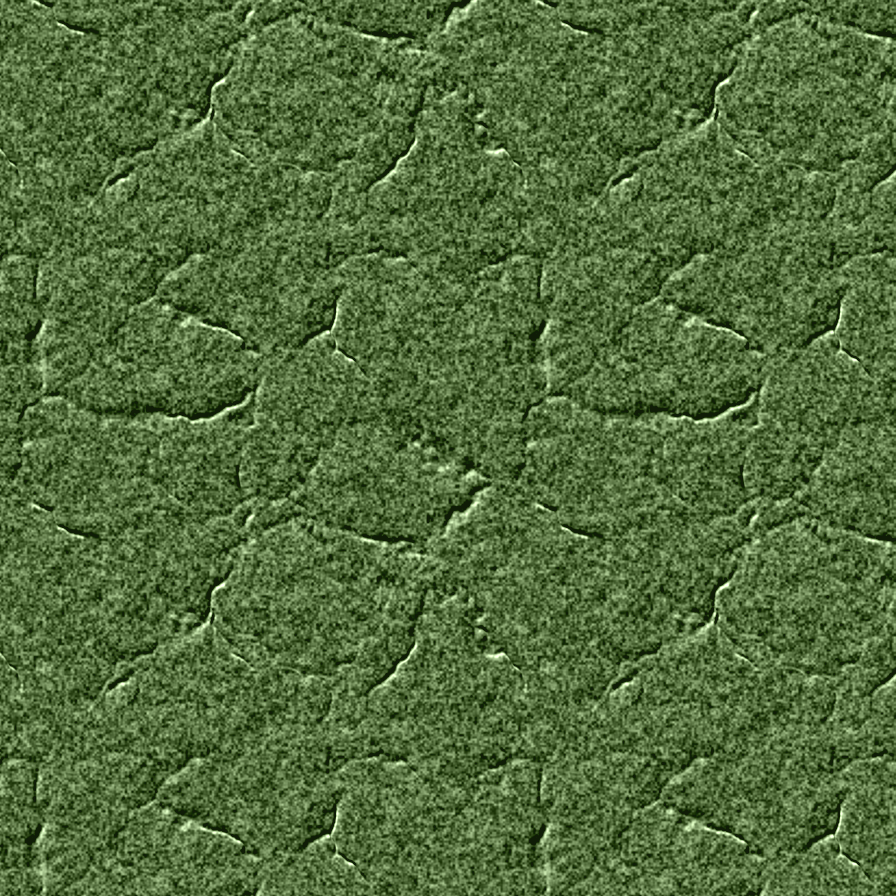
A WebGL 2 fragment shader for this texture:

```glsl
#version 300 es
precision highp float;
// Grainy green ground with broken, jagged cracks, drawn as a lit relief.
// A height field (warped Voronoi cracks plus bumps) repeats in a square tile;
// the light is its difference along a slant, and speckle is laid on top.

#define TILE 0.5625                      // side of the repeating tile
#define BASE_COLOR vec3(0.322, 0.424, 0.232)
#define SHADE_TINT vec3(0.97, 1.0, 0.94)
#define DARKEST vec3(0.06, 0.11, 0.025)
#define TO_LIGHT vec2(-0.45, 0.893)
#define EMBOSS_STEP 0.002                // half the distance of the two samples
#define GRAIN_CELLS 160.0                // grains along one tile side
#define GRAIN_CONTRAST 0.62
#define BUMP_HEIGHT 0.32
#define CRACK_DEPTH 0.7
#define CRACK_WIDTH 0.0036
#define WARP 0.044                       // strength of the crack wiggle

uniform vec2 u_resolution;
out vec4 fragColor;

// Integer hash of a lattice point and a seed, two values in 0..1
vec2 hash2(vec2 cell, float seed) {
    uvec3 v = uvec3(vec3(cell, seed) + 0.5);
    v = v * 1664525u + 1013904223u;
    v.x += v.y * v.z; v.y += v.z * v.x; v.z += v.x * v.y;
    v ^= v >> 16u;
    v.x += v.y * v.z; v.y += v.z * v.x;
    return vec2(v.xy >> 8u) / 16777216.0;
}

// Two channels of smooth value noise, periodic over the tile
vec2 noise2(vec2 p, float cells, float seed) {
    vec2 q = p / TILE * cells;
    vec2 i = floor(q), f = q - i;
    vec2 u = f * f * (3.0 - 2.0 * f);
    vec2 lo = mod(i, cells), hi = mod(i + 1.0, cells);
    vec2 bottom = mix(hash2(lo, seed), hash2(vec2(hi.x, lo.y), seed), u.x);
    vec2 top = mix(hash2(vec2(lo.x, hi.y), seed), hash2(hi, seed), u.x);
    return mix(bottom, top, u.y);
}

// Jagged displacement from three octaves
vec2 jagged(vec2 p, float seed) {
    vec2 sum = vec2(0.0);
    float amplitude = WARP, cells = 8.0;
    for (int k = 0; k < 3; k++) {
        sum += amplitude * (noise2(p, cells, seed + float(k)) - 0.5);
        amplitude *= 0.55;
        cells *= 2.5;
    }
    return sum;
}

// Distance to the nearest Voronoi border, in canvas units
float borderDistance(vec2 p, vec2 cells, float seed) {
    vec2 size = TILE / cells;
    vec2 i = floor(p / size), f = p / size - i;
    vec2 nearCell = vec2(0.0), nearPoint = vec2(0.0);
    float nearest = 1e3;
    for (int y = -1; y <= 1; y++)
    for (int x = -1; x <= 1; x++) {
        vec2 g = vec2(x, y);
        vec2 r = (g + 0.1 + 0.8 * hash2(mod(i + g, cells), seed) - f) * size;
        float d = dot(r, r);
        if (d < nearest) { nearest = d; nearCell = g; nearPoint = r; }
    }
    float border = 1e3;
    for (int y = -2; y <= 2; y++)
    for (int x = -2; x <= 2; x++) {
        vec2 g = nearCell + vec2(x, y);
        vec2 r = (g + 0.1 + 0.8 * hash2(mod(i + g, cells), seed) - f) * size;
        vec2 gap = r - nearPoint;
        if (dot(gap, gap) > 1e-6)
            border = min(border, dot(0.5 * (nearPoint + r), normalize(gap)));
    }
    return border;
}

// Depth of one crack network, which fades and widens in patches
float cracks(vec2 p, vec2 cells, float seed) {
    float d = borderDistance(p + jagged(p, seed + 10.0), cells, seed);
    vec2 patches = noise2(p, 9.0, seed + 20.0);
    float open = smoothstep(0.25, 0.7, patches.x);
    float width = CRACK_WIDTH * mix(0.8, 2.0, patches.y);
    float cut = exp(-d * d / (width * width));
    float hollow = exp(-d / (5.0 * CRACK_WIDTH));
    return open * (0.7 * cut + 0.7 * hollow);
}

float height(vec2 p) {
    float bumps = noise2(p, 26.0, 3.0).x + 0.5 * noise2(p, 70.0, 4.0).x;
    float cut = cracks(p, vec2(2.0, 4.0), 40.0)
              + 0.4 * cracks(p, vec2(3.0, 5.0), 80.0);
    return BUMP_HEIGHT * bumps - CRACK_DEPTH * cut;
}

// Even speckle of two grain sizes around zero
float speckle(vec2 p) {
    float coarse = noise2(p, GRAIN_CELLS, 1.0).x;
    float fine = noise2(p, floor(GRAIN_CELLS * 1.45), 2.0).x;
    return 0.6 * (coarse + fine - 1.0);
}

void main() {
    vec2 p = gl_FragCoord.xy / u_resolution.y;
    vec2 offset = TO_LIGHT * EMBOSS_STEP;
    float relief = height(p - offset) - height(p + offset);
    float shade = relief + GRAIN_CONTRAST * speckle(p);
    vec3 color = BASE_COLOR + SHADE_TINT * shade;
    fragColor = vec4(clamp(color, DARKEST, vec3(1.0)), 1.0);
}
```
